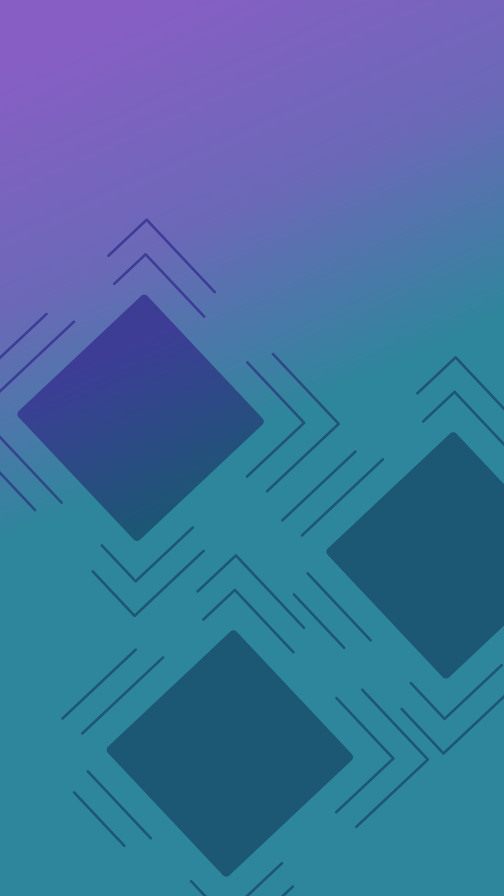
This background is drawn by a WebGL 2 fragment shader. Its source:

```glsl
#version 300 es
precision highp float;
// Rounded tilted squares inside broken line frames, over a slanted violet-to-teal gradient.

uniform vec2 u_resolution;
out vec4 fragColor;

// Lengths are in hundredths of the canvas width, measured from the top left, y down.
const vec3 VIOLET = vec3(0.53, 0.37, 0.77);
const vec3 PERIWINKLE = vec3(0.42, 0.41, 0.72);
const vec3 TEAL = vec3(0.18, 0.525, 0.61);
const vec3 INDIGO = vec3(0.24, 0.24, 0.59);
const vec3 DEEP_TEAL = vec3(0.11, 0.34, 0.455);

const float SLANT = 0.45;                    // gradient drop per unit of x
const vec3 SKY_STOPS = vec3(14.0, 62.5, 108.0);
const vec2 INK_STOPS = vec2(80.0, 118.0);

const float TILT = 0.816;                    // rotation of the motif, radians
const float SQUARE_HALF = 17.55;
const float CORNER_RADIUS = 0.9;
const float LINE_HALF = 0.26;
const float OUTER_RING = 27.8;
const float INNER_RING = 22.95;
const vec2 CENTERS[3] = vec2[3](vec2(27.9, 82.9), vec2(89.2, 110.2), vec2(45.6, 149.5));

float roundedSquare(vec2 p, float halfSide, float radius) {
    vec2 d = abs(p) - halfSide + radius;
    return length(max(d, 0.0)) + min(max(d.x, d.y), 0.0) - radius;
}

// Distance to two strokes on one line: spans holds start, end, start, end.
float brokenSide(float across, float along, vec4 spans) {
    vec2 beyond = max(max(spans.xz - along, along - spans.yw), 0.0);
    return length(vec2(across, min(beyond.x, beyond.y)));
}

// Four broken sides of a square frame.
float brokenRing(vec2 p, float r, vec4 left, vec4 top, vec4 right, vec4 bottom) {
    float vertical = min(brokenSide(p.x + r, p.y, left), brokenSide(p.x - r, p.y, right));
    float level = min(brokenSide(p.y + r, p.x, top), brokenSide(p.y - r, p.x, bottom));
    return min(vertical, level) - LINE_HALF;
}

// Solid square with its two frames.
float motif(vec2 p) {
    float r = OUTER_RING;
    float outer = brokenRing(p, r,
        vec4(-r, -17.4, -0.5, 19.4), vec4(-r, -8.1, 8.8, r),
        vec4(-r, -8.3, 9.0, r), vec4(-15.5, -1.0, 15.7, r));
    r = INNER_RING;
    float inner = brokenRing(p, r,
        vec4(-r, -14.4, -3.4, 18.6), vec4(-r, -6.0, 6.5, r),
        vec4(-r, -7.4, 7.4, r), vec4(-16.7, 1.5, 13.2, r));
    return min(roundedSquare(p, SQUARE_HALF, CORNER_RADIUS), min(outer, inner));
}

void main() {
    float pixel = 100.0 / u_resolution.x;
    vec2 p = vec2(gl_FragCoord.x, u_resolution.y - gl_FragCoord.y) * pixel;

    // Slanted gradients for the backdrop and the ink
    float t = p.y + SLANT * p.x;
    vec3 sky = mix(VIOLET, PERIWINKLE, clamp((t - SKY_STOPS.x) / (SKY_STOPS.y - SKY_STOPS.x), 0.0, 1.0));
    sky = mix(sky, TEAL, clamp((t - SKY_STOPS.y) / (SKY_STOPS.z - SKY_STOPS.y), 0.0, 1.0));
    vec3 ink = mix(INDIGO, DEEP_TEAL, clamp((t - INK_STOPS.x) / (INK_STOPS.y - INK_STOPS.x), 0.0, 1.0));

    // Repeated motif
    float c = cos(TILT), s = sin(TILT);
    mat2 toMotif = mat2(c, -s, s, c);
    float d = 1e3;
    for (int i = 0; i < 3; i++) {
        d = min(d, motif(toMotif * (p - CENTERS[i])));
    }

    float coverage = 1.0 - smoothstep(-0.6 * pixel, 0.6 * pixel, d);
    fragColor = vec4(mix(sky, ink, coverage), 1.0);
}
```
